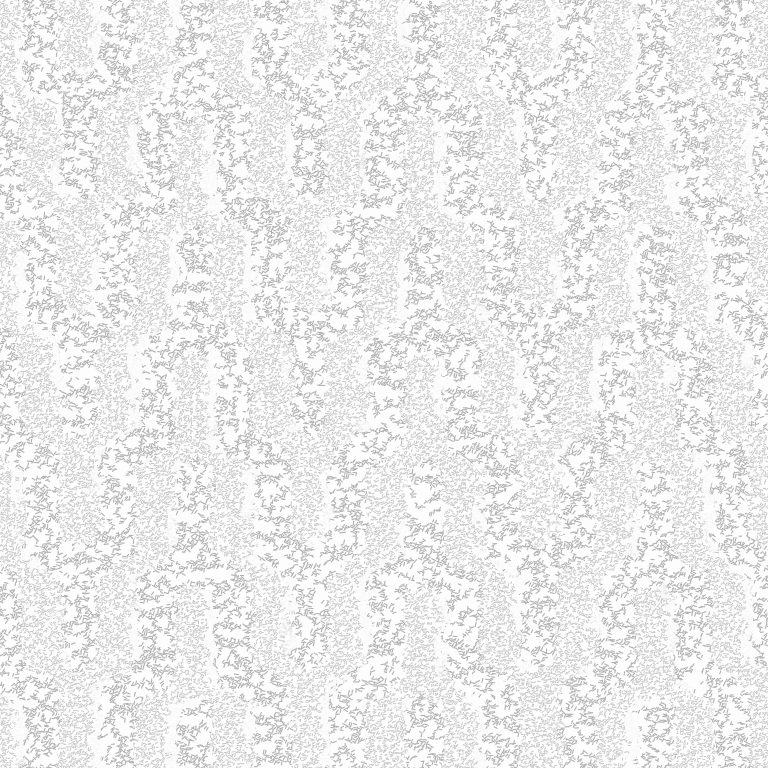
Give the GLSL for this texture, as a WebGL 1 fragment shader.

```glsl
precision highp float;
uniform vec2 u_resolution;

const vec3 PAPER = vec3(0.992);
const vec3 FINE_INK = vec3(0.78);
const vec3 BOLD_INK = vec3(0.70);

// Lattice of stepped bands
const vec2 PERIOD = vec2(0.2995, 0.306);
const vec2 STEM_TOP = vec2(0.254, 0.318);
const float STEP_HEIGHT = 0.141;
const float UPRIGHT = 0.108;
const float BAND_HALF = 0.0235;
const float RAGGED = 0.016;
const float RAGGED_SIZE = 0.008;
const float HALO_SHIFT = 0.0115;
const float HALO_STRENGTH = 0.9;
const float HALO_PATCH = 0.035;

// Dashes: cell, half length, half width, pebble spacing
const vec4 FINE_DASH = vec4(0.0028, 0.0015, 0.00065, 0.0055);
const vec4 BOLD_DASH = vec4(0.0036, 0.0026, 0.00075, 0.0125);
const float FINE_PEBBLE = 0.36;
const float BOLD_PEBBLE = 0.44;
const float TILT = 0.4;
const float TILT_SPREAD = 2.3;

float hash(vec2 p) {
  return fract(sin(dot(p, vec2(127.1, 311.7))) * 43758.5453);
}

float noise(vec2 p) {
  vec2 i = floor(p);
  vec2 f = fract(p);
  f = f * f * (3.0 - 2.0 * f);
  return mix(mix(hash(i), hash(i + vec2(1.0, 0.0)), f.x),
             mix(hash(i + vec2(0.0, 1.0)), hash(i + 1.0), f.x), f.y);
}

float segmentDistance(vec2 p, vec2 a, vec2 b) {
  vec2 ab = b - a;
  return length(p - a - ab * clamp(dot(p - a, ab) / dot(ab, ab), 0.0, 1.0));
}

// Signed distance to round blank pebbles of uneven size
float pebbleDistance(vec2 p, float radius) {
  vec2 cell = floor(p);
  float d = 2.0;
  for (int y = -1; y <= 1; y++) {
    for (int x = -1; x <= 1; x++) {
      vec2 id = cell + vec2(float(x), float(y));
      vec2 center = id + vec2(hash(id + 7.7), hash(id + 63.1));
      float size = radius * (0.6 + 0.7 * hash(id + 35.3));
      d = min(d, length(p - center) - size);
    }
  }
  return d;
}

// Distance to the mirrored path that steps outward from one stem to the next
float bandDistance(vec2 p) {
  vec2 q = p - STEM_TOP;
  q.x = abs(mod(q.x + 0.5 * PERIOD.x, PERIOD.x) - 0.5 * PERIOD.x);
  q.y = mod(q.y, PERIOD.y);
  float stepWidth = PERIOD.x / 6.0;
  float d = 1.0;
  for (int copy = -1; copy <= 1; copy++) {
    vec2 r = q + vec2(0.0, float(copy) * PERIOD.y);
    for (int k = 0; k < 4; k++) {
      vec2 top = vec2(stepWidth, STEP_HEIGHT) * float(k);
      vec2 bottom = top + vec2(0.0, UPRIGHT);
      d = min(d, segmentDistance(r, top, bottom));
      if (k < 3) {
        vec2 next = top + vec2(stepWidth, STEP_HEIGHT);
        d = min(d, segmentDistance(r, bottom, next));
      }
    }
  }
  return d;
}

// Coverage of short dashes scattered in the gaps between pebbles
float dashes(vec2 p, vec4 dash, float pebble, float pixel) {
  vec2 cell = floor(p / dash.x);
  float d = 1.0;
  for (int y = -1; y <= 1; y++) {
    for (int x = -1; x <= 1; x++) {
      vec2 id = cell + vec2(float(x), float(y));
      vec2 jitter = vec2(hash(id + 17.3), hash(id + 51.9));
      vec2 center = (id + jitter) * dash.x;
      float angle = TILT + (hash(id + 83.1) - 0.5) * TILT_SPREAD;
      vec2 reach = vec2(cos(angle), -sin(angle)) * dash.y;
      reach *= 0.55 + 0.45 * hash(id + 29.7);
      if (pebbleDistance(center / dash.w, pebble) > 0.0) {
        d = min(d, segmentDistance(p, center - reach, center + reach));
      }
    }
  }
  return clamp(0.5 + (dash.z - d) / pixel, 0.0, 1.0);
}

void main() {
  float pixel = 1.0 / u_resolution.y;
  vec2 p = gl_FragCoord.xy * pixel;
  p.y = 1.0 - p.y;

  // Ragged bands, each with a blank margin on its left
  float edge = BAND_HALF + (noise(p / RAGGED_SIZE + 40.0) - 0.5) * RAGGED;
  float band = 1.0 - smoothstep(-pixel, pixel, bandDistance(p) - edge);
  float shifted = bandDistance(p + vec2(HALO_SHIFT, 0.0)) - edge;
  float halo = (1.0 - smoothstep(-pixel, pixel, shifted)) * (1.0 - band);
  halo *= smoothstep(0.25, 0.5, noise(p / HALO_PATCH + 90.0));

  // Fine grain on the ground, bold crackle in the bands
  float fine = dashes(p, FINE_DASH, FINE_PEBBLE, pixel);
  float bold = dashes(p + 3.0, BOLD_DASH, BOLD_PEBBLE, pixel);
  fine *= (1.0 - band) * (1.0 - HALO_STRENGTH * halo);
  vec3 color = mix(PAPER, FINE_INK, fine);
  color = mix(color, BOLD_INK, bold * band);
  gl_FragColor = vec4(color, 1.0);
}
```
